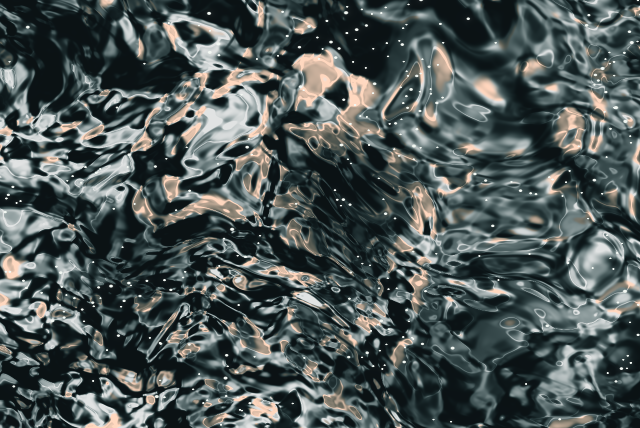
Reproduce this texture procedurally as a WebGL 1 fragment shader.

```glsl
precision highp float;
uniform vec2 u_resolution;

const vec3 DEEP = vec3(0.042, 0.070, 0.080);
const vec3 SHEEN = vec3(0.84, 0.82, 0.81);
const vec3 COPPER = vec3(1.15, 0.95, 0.84);
const vec3 SPARK = vec3(0.95, 0.97, 0.95);

float hash(vec2 p) {
  vec3 a = fract(p.xyx * 0.1031);
  a += dot(a, a.yzx + 33.33);
  return fract((a.x + a.y) * a.z);
}

float noise(vec2 p) {
  vec2 i = floor(p), f = fract(p);
  f = f * f * f * (f * (f * 6.0 - 15.0) + 10.0);
  float low = mix(hash(i), hash(i + vec2(1.0, 0.0)), f.x);
  float high = mix(hash(i + vec2(0.0, 1.0)), hash(i + 1.0), f.x);
  return mix(low, high, f.y);
}

vec2 noise2(vec2 p) {
  return vec2(noise(p), noise(p + 41.7)) - 0.5;
}

vec2 rotate(vec2 p, float a) {
  float c = cos(a), s = sin(a);
  return vec2(c * p.x - s * p.y, s * p.x + c * p.y);
}

// 1 on the contour where v is one half, fading over the width
float contour(float v, float width) {
  return 1.0 - smoothstep(0.0, width, abs(v - 0.5));
}

float pool(vec2 p, vec2 centre, float radius) {
  vec2 d = (p - centre) / radius;
  return exp(-dot(d, d));
}

float segment(vec2 p, vec2 a, vec2 b) {
  vec2 d = b - a;
  return length(p - a - d * clamp(dot(p - a, d) / dot(d, d), 0.0, 1.0));
}

vec2 flow(vec2 p) {
  p += 0.17 * noise2(p * 2.1 + 3.0);
  return p + 0.06 * noise2(p * 7.0 + 11.0);
}

// Ripples in three sizes, the finest only where the water is rough
float height(vec2 q, float rough) {
  float h = 0.0, scale = 8.0, slope = 1.0;
  for (int i = 0; i < 3; i++) {
    h += noise(q * scale + float(i) * 19.3) * slope / scale;
    q = rotate(q, 0.9);
    scale *= 2.1;
    slope *= 0.36 + 0.32 * rough;
  }
  return h;
}

// Broad light and shade over the whole surface
float shade(vec2 p) {
  float s = 0.09 * pool(p, vec2(1.38, 0.50), 0.36);
  s += 0.15 * pool(p, vec2(0.64, 0.08), 0.14);
  s += 0.08 * pool(p, vec2(0.95, 0.40), 0.15);
  s += 0.07 * pool(p, vec2(0.38, 0.25), 0.14);
  s -= 0.20 * pool(p, vec2(0.84, 0.55), 0.12);
  s -= 0.11 * pool(p, vec2(0.22, 0.38), 0.15);
  s -= 0.08 * pool(p, vec2(0.95, 0.10), 0.16);
  float fold = segment(p + 0.06 * noise2(p * 5.0), vec2(1.0, 1.02), vec2(1.48, 0.45));
  return s - 0.17 * (1.0 - smoothstep(0.008, 0.04, fold));
}

vec3 water(vec2 p) {
  vec2 q = rotate(flow(p), 0.35) * vec2(0.85, 1.15);
  float rough = smoothstep(0.25, 0.85, noise(p * 2.3 + 7.0) + 0.35 - 0.4 * p.x);

  // Slope of the surface picks what it reflects
  vec2 e = vec2(0.002, 0.0);
  float h = height(q, rough);
  vec2 slope = vec2(height(q + e.xy, rough), height(q + e.yx, rough)) - h;
  vec2 ray = slope / e.x * 2.0 + p * 3.0;

  float broad = noise(q * 5.0 + 23.0);
  float tone = 0.52 * noise(ray) + 0.22 * broad + 0.26 * noise(ray * 2.1 + 5.0);
  tone += shade(p);
  float light = smoothstep(0.27, 0.86, tone);

  // Bright filaments and dark creases
  float thread = contour(noise(ray * 0.8 + 9.0), 0.08);
  light += 0.22 * thread * smoothstep(0.38, 0.62, tone);
  float crease = contour(noise(q * 5.0 + 31.0), 0.035);
  light *= 1.0 - 0.5 * crease * smoothstep(0.35, 0.6, noise(p * 4.0 + 13.0));
  light = clamp(light, 0.0, 1.0);

  vec3 colour = DEEP + SHEEN * pow(vec3(light), vec3(2.85, 2.4, 2.4));
  float warm = smoothstep(0.64, 0.80, noise(ray * 0.9 + 57.0));
  return colour * mix(vec3(1.0), COPPER, warm * smoothstep(0.45, 0.7, light));
}

// Small glints gathered along wandering bands
float glints(vec2 p, float density) {
  vec2 cell = floor(p * density);
  float glow = 0.0;
  for (int y = -1; y <= 1; y++) {
    for (int x = -1; x <= 1; x++) {
      vec2 id = cell + vec2(float(x), float(y));
      vec2 spot = (id + vec2(hash(id + 5.0), hash(id + 71.0))) / density;
      float band = contour(noise(flow(spot) * 4.0 + 83.0), 0.17);
      float lit = step(hash(id + 131.0), 0.02 + 0.34 * band);
      float radius = mix(0.0021, 0.0040, pow(hash(id + 17.0), 3.0));
      float d = length((p - spot) * vec2(0.85, 1.1));
      float core = 1.0 - smoothstep(radius * 0.5, radius * 1.5, d);
      glow += lit * (core + 0.12 * exp(-d / radius * 0.7));
    }
  }
  return min(glow, 1.0);
}

void main() {
  vec3 colour = vec3(0.0);
  for (int i = 0; i < 4; i++) {
    vec2 offset = vec2(mod(float(i), 2.0), floor(float(i) / 2.0)) * 0.5 - 0.25;
    colour += 0.25 * water((gl_FragCoord.xy + offset) / u_resolution.y);
  }
  float glint = glints(gl_FragCoord.xy / u_resolution.y, 48.0);
  gl_FragColor = vec4(mix(colour, SPARK, glint), 1.0);
}
```
